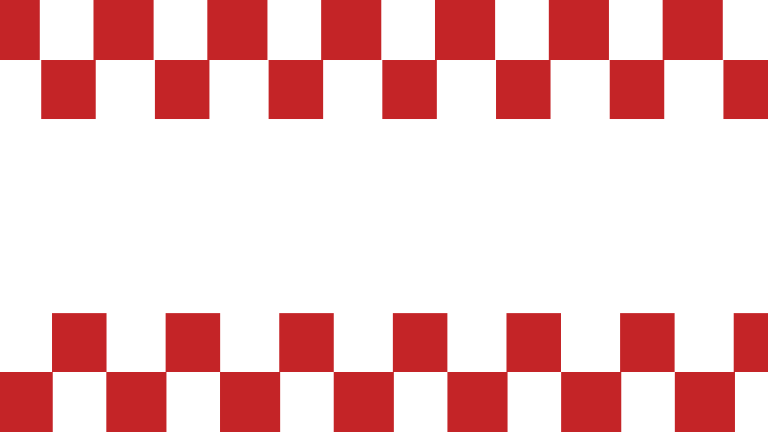
Give the GLSL for this background, as a WebGL 1 fragment shader.

```glsl
precision highp float;

uniform vec2 u_resolution;

const vec3 WHITE = vec3(1.0);
const vec3 RED = vec3(0.77, 0.14, 0.153);
const float ASPECT = 16.0 / 9.0;

// Smooth coverage of the interval from lo to hi
float span(float x, float lo, float hi, float pixel) {
    float d = abs(x - 0.5 * (lo + hi)) - 0.5 * (hi - lo);
    return clamp(0.5 - d / pixel, 0.0, 1.0);
}

// Row of equal blocks: the first starts at 'start', rows fill yRange
float blockRow(vec2 p, float start, float width, float period, vec2 yRange, vec2 pixel) {
    float center = start + 0.5 * width;
    float x = mod(p.x - center + 0.5 * period, period) - 0.5 * period;
    return span(x, -0.5 * width, 0.5 * width, pixel.x)
         * span(p.y, yRange.x, yRange.y, pixel.y);
}

void main() {
    // Canvas height is one unit
    vec2 canvas = vec2(ASPECT, 1.0);
    vec2 pixel = canvas / u_resolution;
    vec2 p = gl_FragCoord.xy * pixel;

    // Upper checker band; the outer row runs past the canvas edge
    float mask = blockRow(p, 0.2164, 0.1392, 0.2635, vec2(0.8611, 1.1), pixel);
    mask += blockRow(p, 0.0954, 0.1262, 0.2632, vec2(0.7245, 0.8611), pixel);

    // Lower checker band
    mask += blockRow(p, 0.1204, 0.1262, 0.2630, vec2(0.1389, 0.2752), pixel);
    mask += blockRow(p, 0.2461, 0.1392, 0.2632, vec2(-0.1, 0.1389), pixel);

    gl_FragColor = vec4(mix(WHITE, RED, min(mask, 1.0)), 1.0);
}
```
